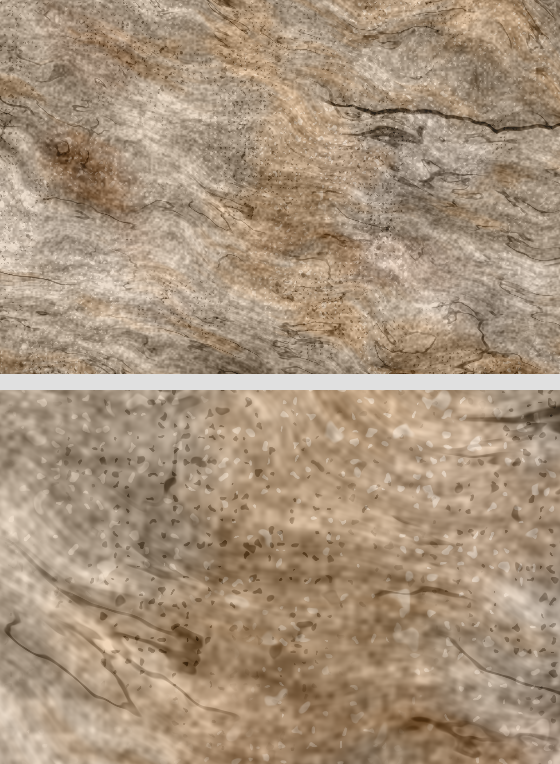
Top, the full canvas; bottom, a detail of the centre.
Give the GLSL for this texture, as a WebGL 2 fragment shader.

```glsl
#version 300 es
precision highp float;

uniform vec2 u_resolution;
out vec4 fragColor;

float hash(vec2 p) {
    vec3 q = fract(p.xyx * vec3(0.1031, 0.1030, 0.0973));
    q += dot(q, q.yzx + 33.33);
    return fract((q.x + q.y) * q.z);
}

float noise(vec2 p) {
    vec2 i = floor(p), f = fract(p);
    f = f * f * (3.0 - 2.0 * f);
    return mix(mix(hash(i), hash(i + vec2(1, 0)), f.x),
               mix(hash(i + vec2(0, 1)), hash(i + vec2(1, 1)), f.x), f.y);
}

float fbm(vec2 p, int octaves) {
    float sum = 0.0, amp = 0.5, total = 0.0;
    for (int i = 0; i < octaves; i++) {
        sum += amp * noise(p);
        total += amp;
        amp *= 0.5;
        p = mat2(1.94, 0.48, -0.48, 1.94) * p + 17.3;
    }
    return sum / total;
}

vec2 rotate(vec2 p, float angle) {
    float c = cos(angle), s = sin(angle);
    return vec2(c * p.x - s * p.y, s * p.x + c * p.y);
}

// Soft ragged ellipse used for stains and pale areas
float patchMask(vec2 p, vec2 center, vec2 radius, float angle, float ragged) {
    float d = length(rotate(p - center, angle) / radius);
    return 1.0 - smoothstep(0.45, 1.25, d + ragged);
}

// Scattered irregular dots, one candidate per cell
float speckles(vec2 p, float scale, float density, float seed) {
    vec2 q = p * scale + 0.5 * vec2(noise(p * scale * 2.3), noise(p * scale * 2.3 + 40.0));
    vec2 cell = floor(q);
    float present = step(hash(cell + seed), density);
    vec2 center = 0.35 + 0.3 * vec2(hash(cell + seed + 5.1), hash(cell + seed + 9.7));
    float radius = mix(0.14, 0.34, hash(cell + seed + 2.9));
    return present * (1.0 - smoothstep(radius * 0.6, radius, length(fract(q) - center)));
}

// Thin broken line along the middle level of a stretched noise field
float fissure(vec2 p, float width, float coverage, float seed) {
    float level = abs(fbm(p + seed, 4) - 0.5);
    float broken = smoothstep(1.0 - coverage, 1.15 - coverage, fbm(p * 0.9 + seed + 31.0, 2));
    return broken * (1.0 - smoothstep(width * 0.3, width, level));
}

float relief(vec2 s) {
    return 0.65 * fbm(s * vec2(11.0, 27.0), 4) + 0.35 * fbm(s * vec2(46.0, 62.0) + 8.0, 3);
}

void main() {
    vec2 p = gl_FragCoord.xy / u_resolution.y;
    vec2 warp = vec2(fbm(p * 3.0 + 3.0, 3), fbm(p * 3.0 + 23.0, 3)) - 0.5;
    vec2 strata = rotate(p + 0.22 * warp, 0.36);
    float ragged = 2.2 * (fbm(p * 7.0 + 51.0, 5) - 0.5);

    // Broad stains and bleached areas
    float rust = patchMask(p, vec2(0.80, 0.53), vec2(0.17, 0.24), 0.2, ragged);
    rust = max(rust, 0.9 * patchMask(p, vec2(0.60, 0.87), vec2(0.14, 0.12), 0.0, ragged));
    rust = max(rust, 0.8 * patchMask(p, vec2(1.32, 0.90), vec2(0.30, 0.12), 0.5, ragged));
    rust = max(rust, 0.8 * patchMask(p, vec2(1.10, 0.07), vec2(0.42, 0.07), 0.3, ragged));
    float brown = patchMask(p, vec2(0.30, 0.46), vec2(0.29, 0.08), 0.95, ragged);
    brown = max(brown, 0.8 * patchMask(p, vec2(0.28, 0.82), vec2(0.20, 0.09), 0.8, ragged));
    brown = max(brown, 0.8 * patchMask(p, vec2(1.00, 0.31), vec2(0.24, 0.09), 0.1, ragged));
    float pale = patchMask(p, vec2(1.07, 0.52), vec2(0.19, 0.22), 0.5, ragged);
    pale = max(pale, 0.8 * patchMask(p, vec2(1.28, 0.22), vec2(0.32, 0.11), 0.45, ragged));
    pale = max(pale, 0.7 * patchMask(p, vec2(0.18, 0.34), vec2(0.40, 0.13), 0.3, ragged));
    float veins = smoothstep(0.52, 0.70, fbm(strata * vec2(4.0, 13.0) + 70.0, 5));
    rust = clamp(rust * 0.8 + veins * 0.7 * (1.0 - pale), 0.0, 1.0);

    // Layered stone lit from the upper left
    vec2 toLight = rotate(vec2(-0.0025, 0.0045), 0.36);
    float light = relief(strata) - relief(strata + toLight);
    float tone = 0.665 + 0.36 * (fbm(p * 4.5 + 12.0, 5) - 0.5);
    tone += 0.42 * (fbm(strata * vec2(6.0, 32.0) + 4.0, 5) - 0.5);
    tone += 0.75 * light;
    tone += 0.17 * (noise(p * 165.0) - 0.5) + 0.10 * (noise(p * 80.0 + 9.0) - 0.5);
    tone += 0.075 * pale - 0.10 * brown;
    tone -= 0.07 * (1.0 - smoothstep(0.0, 0.16, p.y + 0.25 * warp.y));

    // Lichen flecks and small pits
    float lichenZone = smoothstep(0.44, 0.62, fbm(p * 5.0 + 90.0, 4) + 0.12 * pale);
    float lichen = max(speckles(p, 75.0, 0.45, 3.0), speckles(p, 34.0, 0.22, 14.0)) * lichenZone;
    tone += 0.11 * lichen;
    float pitZone = smoothstep(0.46, 0.62, fbm(p * 6.0 + 130.0, 4));
    tone -= 0.17 * pitZone * max(speckles(p, 95.0, 0.4, 27.0), speckles(p, 42.0, 0.14, 38.0));

    // Fine fissures and one long overhanging crevice
    float cracks = max(fissure(strata * vec2(3.0, 8.0), 0.022, 0.48, 6.0),
                       0.7 * fissure(strata * vec2(8.0, 22.0), 0.034, 0.50, 19.0));
    float ledge = p.y - 0.73 + 0.09 * (p.x - 0.86) - 0.16 * (fbm(vec2(p.x * 6.0, 2.0), 4) - 0.5);
    float along = smoothstep(0.82, 0.90, p.x);
    float opening = 0.003 + 0.007 * noise(vec2(p.x * 13.0, 7.0));
    float crevice = along * (1.0 - smoothstep(opening * 0.4, opening, abs(ledge)));
    float shade = along * smoothstep(0.09, 0.0, ledge) * smoothstep(-0.004, 0.004, ledge);
    tone -= 0.25 * cracks + 0.32 * crevice + 0.10 * shade;

    // Mineral colours
    tone = clamp(tone, 0.16, 0.92);
    vec3 color = tone + vec3(0.0, -0.065, -0.14) * smoothstep(0.0, 0.35, tone);
    color += vec3(0.025, -0.025, -0.075) * rust * (1.0 - 0.7 * lichen);
    color += vec3(0.015, -0.008, -0.015) * brown;
    color += vec3(-0.006, 0.004, 0.022) * pale;
    fragColor = vec4(clamp(color, 0.0, 1.0), 1.0);
}
```
